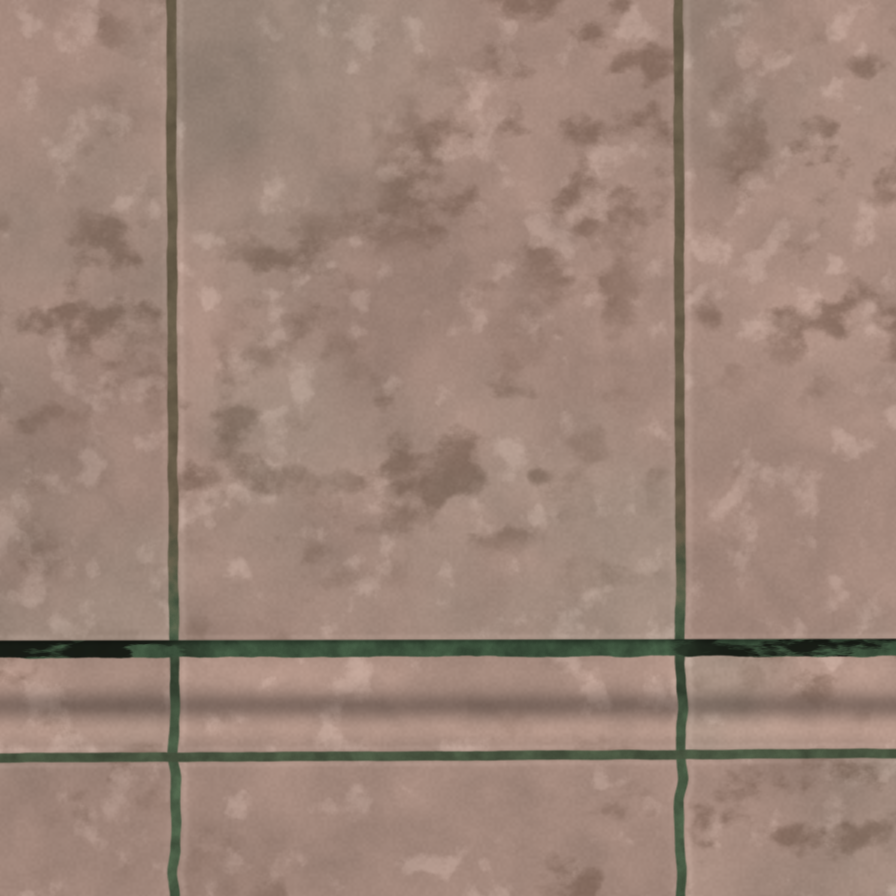
Reproduce this texture procedurally as a three.js fragment shader.

```glsl
// Mottled pink-beige wall tiles with a moulded border strip and mossy joints.
// Joints are distances to wobbling lines; the glaze is layered value noise
// offset per tile, and the strip is shaded with a rounded height profile.

#define PITCH 0.566        // tile width
#define FIRST_JOINT 0.191  // x of the first vertical joint at the top
#define WIDE_Y 0.2765      // joint above the strip
#define WIDE_HALF 0.0095
#define THIN_Y 0.1565      // joint below the strip
#define THIN_HALF 0.0052
#define SIDE_HALF 0.0054   // vertical joints
#define SOFT 0.0016        // edge softness
#define TILE_DARK vec3(0.57, 0.478, 0.435)
#define TILE_LIGHT vec3(0.70, 0.585, 0.535)
#define STAIN vec3(0.45, 0.355, 0.305)
#define MOSS vec3(0.235, 0.315, 0.235)

varying vec2 vUv;

float hash(vec2 p) {
  vec3 q = fract(vec3(p.xyx) * 0.1031);
  q += dot(q, q.yzx + 33.33);
  return fract((q.x + q.y) * q.z);
}

float noise(vec2 p) {
  vec2 i = floor(p), f = fract(p);
  f = f * f * (3.0 - 2.0 * f);
  return mix(mix(hash(i), hash(i + vec2(1.0, 0.0)), f.x),
             mix(hash(i + vec2(0.0, 1.0)), hash(i + 1.0), f.x), f.y);
}

float fbm(vec2 p) {
  float sum = 0.0, amp = 0.5;
  for (int i = 0; i < 5; i++) {
    sum += amp * noise(p);
    p = mat2(1.6, 1.2, -1.2, 1.6) * p + 17.3;
    amp *= 0.5;
  }
  return sum / 0.97;
}

float bump(float x, float center, float width) {
  float d = (x - center) / width;
  return exp(-d * d);
}

// Coverage of a line of given half width at distance d
float band(float d, float halfWidth) {
  return 1.0 - smoothstep(halfWidth - SOFT, halfWidth + SOFT, d);
}

// Glaze: soft clouds, clustered brown stains, pale flecks and fine grain
vec3 glaze(vec2 p, vec2 local, vec2 id) {
  vec2 q = p + id * vec2(7.3, 3.7) + 20.0;
  float cloud = fbm(q * 4.5);
  float mottle = fbm(q * 19.0 + 2.0 * cloud);
  float tone = 0.5 + 1.1 * (cloud - 0.5) + 0.8 * (mottle - 0.5);
  vec3 color = mix(TILE_DARK, TILE_LIGHT, clamp(tone, 0.0, 1.0));

  float heart = exp(-dot(local, local) * 14.0);
  float cluster = smoothstep(0.40, 0.72, fbm(q * 6.0 + 41.0) + 0.13 * heart);
  float speck = smoothstep(0.50, 0.76, fbm(q * vec2(23.0, 28.0) + 9.0));
  color = mix(color, STAIN, 0.62 * cluster * speck);

  float fleck = smoothstep(0.58, 0.80, fbm(q * 30.0 + 63.0));
  color += 0.07 * fleck;
  color += 0.022 * (noise(q * 300.0) - 0.5);
  float haze = smoothstep(0.45, 0.75, fbm(q * 3.0 + 80.0));
  return color + vec3(-0.022, 0.004, 0.002) * haze;
}

void main() {
  vec2 p = vUv;

  // Slightly tilted, uneven joint lines
  float rough = smoothstep(0.34, 0.20, 0.34) + 0.0;
  rough = 1.0 - smoothstep(0.24, 0.34, p.y);
  float sway = (noise(vec2(p.y * 38.0, 4.0 + floor(p.x * 2.0))) - 0.5);
  float x = p.x - 0.004 * (1.0 - p.y) - sway * mix(0.001, 0.006, rough);
  float column = (x - FIRST_JOINT) / PITCH;
  float side = (fract(column + 0.5) - 0.5) * PITCH;
  float ragged = fbm(vec2(p.x * 30.0, 7.0)) - 0.5;
  float wide = p.y - WIDE_Y - 0.002 * (p.x - 0.5);
  float thin = p.y - THIN_Y - 0.005 * (p.x - 0.5) - 0.002 * ragged;
  float sideHalf = SIDE_HALF + 0.002 * (fbm(p * 45.0) - 0.5);
  float wideHalf = WIDE_HALF + (wide < 0.0 ? 0.005 * ragged : 0.0);

  // Tile face; rows are wall, strip and lower wall
  float row = step(p.y, WIDE_Y) + step(p.y, THIN_Y);
  vec2 local = vec2((fract(column) - 0.5) * PITCH, p.y - 0.61);
  vec3 color = glaze(p, local, vec2(floor(column), row));
  color *= 0.965 + 0.045 * smoothstep(0.0, 0.6, p.x);

  // Rounded moulding on the strip
  float inStrip = step(0.5, row) * step(row, 1.5);
  float t = (p.y - THIN_Y) / (WIDE_Y - THIN_Y);
  float relief = 1.04 + 0.10 * bump(t, 0.24, 0.11) + 0.05 * bump(t, 0.77, 0.13)
               - 0.25 * bump(t, 0.47, 0.115);
  color *= mix(1.0, relief, inStrip);

  // Pale rims beside the joints
  float rim = bump(side, 0.010, 0.004) + 0.4 * bump(side, -0.009, 0.003)
            + 0.7 * bump(wide, 0.013, 0.003) + 0.7 * bump(abs(thin), 0.009, 0.003);
  color += 0.045 * min(rim, 1.0);

  // Grout: brown on the wall, mossy lower down, with dark holes
  float grain = fbm(p * 70.0);
  vec3 brown = mix(vec3(0.34, 0.30, 0.235), vec3(0.46, 0.41, 0.33), grain);
  vec3 moss = MOSS * (0.72 + 0.56 * grain);
  float mossy = 1.0 - smoothstep(0.27, 0.44, p.y + 0.12 * (grain - 0.5));
  vec3 sideGrout = mix(brown, moss * 1.15, 0.85 * mossy);
  sideGrout *= 1.0 - 0.3 * bump(p.y, 0.24, 0.035);
  color = mix(color, sideGrout, band(abs(side), sideHalf));
  color = mix(color, mix(moss, brown, 0.28), band(abs(thin), THIN_HALF));
  float decay = smoothstep(0.22, 0.34, abs(p.x - 0.48));
  float hole = decay * smoothstep(0.44, 0.58, fbm(p * vec2(18.0, 55.0) + 5.0));
  vec3 wideGrout = mix(moss, vec3(0.075, 0.085, 0.065), 0.9 * hole);
  wideGrout *= 1.0 - 0.25 * bump(wide, WIDE_HALF, 0.004);
  color = mix(color, wideGrout, band(abs(wide), wideHalf));

  gl_FragColor = vec4(color, 1.0);
}
```
